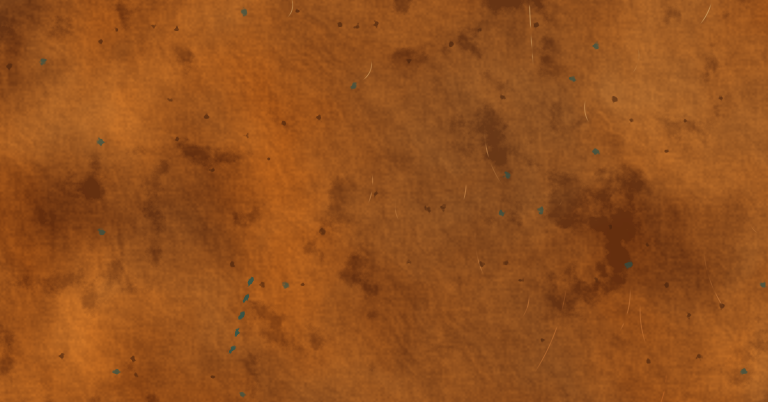
Write a Shadertoy shader that draws this texture.

```glsl
// Weathered copper-brown canvas with soft stains, woven grain, scrapes and scratches.
#define MOTTLE 0.85       // strength of cloudy tone changes
#define GRAIN 0.36        // strength of the fine weave
#define BRUSH 0.24        // strength of brush marks
#define THREADS 125.0     // threads per canvas height
#define SCRATCHES 20
#define SCRAPES 12
#define DABS 5
#define DARK_BROWN vec3(0.475, 0.265, 0.110)
#define PALE_TAN vec3(0.710, 0.430, 0.180)
#define DARK_RUST vec3(0.460, 0.205, 0.045)
#define BRIGHT_ORANGE vec3(0.755, 0.385, 0.090)
#define TEAL vec3(0.14, 0.33, 0.31)

// Integer hash, two random values in 0..1
vec2 hash2(vec2 cell) {
    uvec2 k = uvec2(ivec2(floor(cell)) + 32768);
    k = k * 1664525u + 1013904223u;
    k.x += k.y * 1664525u;
    k.y += k.x * 1664525u;
    k ^= k >> 16u;
    k.x += k.y * 1664525u;
    k.y += k.x * 1664525u;
    k ^= k >> 16u;
    return vec2(k & 65535u) / 65535.0;
}

float noise(vec2 p) {
    vec2 i = floor(p), f = fract(p);
    f = f * f * (3.0 - 2.0 * f);
    return mix(mix(hash2(i).x, hash2(i + vec2(1, 0)).x, f.x),
               mix(hash2(i + vec2(0, 1)).x, hash2(i + vec2(1, 1)).x, f.x), f.y);
}

mat2 turn(float a) { return mat2(cos(a), sin(a), -sin(a), cos(a)); }

float fbm(vec2 p) {
    float sum = 0.0, amp = 0.5;
    for (int i = 0; i < 6; i++) {
        sum += amp * noise(p);
        p = turn(0.6) * p * 2.03 + 7.3;
        amp *= 0.52;
    }
    return sum;
}

// Soft elliptical stain
float stain(vec2 p, vec2 centre, vec2 radius) {
    vec2 d = (p - centre) / radius;
    return exp(-dot(d, d));
}

// Bowed, tapering stroke around the origin, running along y
float stroke(vec2 p, float halfLen, float width, float bow, float blur) {
    float t = p.y / halfLen;
    float d = abs(p.x - bow * (1.0 - t * t));
    return (1.0 - smoothstep(width - blur, width + blur, d)) * (1.0 - smoothstep(0.6, 1.0, abs(t)));
}

void mainImage(out vec4 fragColor, in vec2 fragCoord) {
    float px = 1.0 / iResolution.y;
    vec2 p = fragCoord * px;
    float aspect = iResolution.x * px;
    vec2 warp = vec2(fbm(p * 3.5 + 11.0), fbm(p * 3.5 + 43.0)) - 0.5;
    vec2 q = p + 0.24 * warp;
    q.x *= 1.91 / aspect;

    // Broad light and dark stains
    float orange = stain(q, vec2(0.72, 0.58), vec2(0.17, 0.45));
    float umber = stain(q, vec2(1.22, 0.65), vec2(0.38, 0.60));
    float tan1 = stain(q, vec2(0.21, 0.66), vec2(0.22, 0.15));
    float tan2 = stain(q, vec2(1.67, 0.76), vec2(0.20, 0.27));
    float rust = stain(q, vec2(0.08, 0.43), vec2(0.23, 0.13));
    float rust2 = stain(q, vec2(1.58, 0.36), vec2(0.23, 0.24));
    float tone = 0.46 + 0.26 * orange - 0.20 * umber + 0.38 * tan1 + 0.32 * tan2
               - 0.48 * rust - 0.32 * rust2;
    tone += 0.22 * stain(q, vec2(0.48, 0.84), vec2(0.20, 0.15));
    tone += 0.42 * stain(q, vec2(0.28, 0.20), vec2(0.35, 0.15));
    tone += 0.48 * stain(q, vec2(1.83, 0.08), vec2(0.17, 0.11));
    tone -= 0.38 * stain(q, vec2(0.04, 0.88), vec2(0.13, 0.15));
    tone -= 0.42 * stain(q, vec2(0.53, 0.49), vec2(0.09, 0.14));
    float warmth = 0.42 + 0.5 * orange - 0.22 * umber - 0.3 * tan1 - 0.25 * tan2
                 + 0.3 * rust + 0.35 * rust2 + 1.0 * (fbm(q * 3.0 + 71.0) - 0.5);

    // Cloudy mottling and dark worn flecks
    tone += MOTTLE * (fbm(p * 5.0 + 2.0 * warp) - 0.5);
    float wear = smoothstep(0.56, 0.76, fbm(p * 13.0 + 90.0)) * smoothstep(0.4, 0.65, noise(p * 4.0 + 31.0));
    tone -= 0.5 * wear;

    // Brush marks in two leaning directions
    vec2 b = p + 0.15 * warp;
    float leanA = noise(turn(0.7) * b * vec2(1.0) * 9.0 + 5.0);
    float marksA = noise((turn(0.7) * b) * vec2(14.0, 85.0)) - 0.5;
    float marksB = noise((turn(-0.5) * b) * vec2(80.0, 13.0)) - 0.5;
    tone += BRUSH * mix(marksA, marksB, smoothstep(0.3, 0.7, leanA));

    // Woven threads and grit
    float weave = noise(p * vec2(THREADS, THREADS * 0.2)) + noise(p * vec2(THREADS * 0.2, THREADS) + 60.0) - 1.0;
    float grit = noise(p * THREADS * 1.4 + 17.0) - 0.5;
    tone += GRAIN * (0.45 * weave + 0.6 * grit);

    // Wide dark scrapes
    for (int i = 0; i < SCRAPES; i++) {
        vec2 r = hash2(vec2(i, 211)), s = hash2(vec2(i, 307));
        vec2 d = turn((s.x - 0.5) * 3.0) * (p - r * vec2(aspect, 1.0));
        tone -= 0.28 * noise(p * 55.0) * stroke(d, 0.04 + 0.06 * s.y, 0.005, 0.01 * s.x, 0.005 + px);
    }

    tone = clamp(tone, -0.25, 1.25);
    warmth = clamp(warmth, 0.0, 1.0);
    vec3 col = mix(mix(DARK_BROWN, PALE_TAN, tone), mix(DARK_RUST, BRIGHT_ORANGE, tone), warmth);

    // Thin, broken pale scratches, mostly upright
    for (int i = 0; i < SCRATCHES; i++) {
        vec2 r = hash2(vec2(i, 17)), s = hash2(vec2(i, 53));
        vec2 d = turn((s.x - 0.5) * 0.8) * (p - vec2((0.35 + 0.65 * r.x) * aspect, r.y));
        float line = stroke(d, 0.03 + 0.09 * s.y * s.y, 0.0012, 0.03 * (s.x - 0.5), 0.7 * px);
        float broken = smoothstep(0.25, 0.7, noise(p * 40.0 + r * 90.0));
        col = mix(col, mix(vec3(0.76, 0.40, 0.15), vec3(0.86, 0.70, 0.45), r.y), 0.6 * line * broken);
    }

    // Sparse dark and teal specks
    vec2 cell = floor(p * 22.0), kind = hash2(cell + 400.0);
    vec2 off = fract(p * 22.0) - 0.25 - 0.5 * hash2(cell + 700.0);
    float size = 0.06 + 0.10 * kind.y;
    float speck = step(0.93, kind.x) * (1.0 - smoothstep(size - 0.05, size + 0.08, length(off) + 0.15 * grit));
    col = mix(col, mix(vec3(0.27, 0.13, 0.05), TEAL, step(0.75, kind.y)), 0.6 * speck);

    // Slanting row of teal dabs
    for (int i = 0; i < DABS; i++) {
        float k = float(i) / float(DABS - 1);
        vec2 d = p - vec2(mix(0.302, 0.326, k) * aspect, mix(0.13, 0.30, k));
        d = turn(0.3 + 0.4 * hash2(vec2(i, 91)).x) * d + 0.006 * grit;
        float dab = 1.0 - smoothstep(0.7, 1.3, length(d / vec2(0.005, 0.011)));
        col = mix(col, TEAL, 0.8 * dab);
    }
    fragColor = vec4(col, 1.0);
}
```
